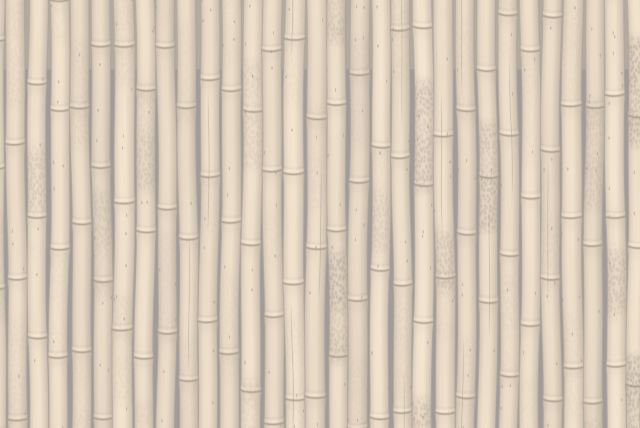
Reproduce this texture procedurally as a Shadertoy shader.

```glsl
// Pale bamboo fence: thirty upright canes with staggered joints, grain and weathering.

const float ROWS = 20.0;            // canvas height, in cane widths
const float FIRST_EDGE = 0.27;      // left edge of the first full cane
const vec3 LIGHT = vec3(0.955, 0.895, 0.815);
const vec3 SHADE = vec3(0.785, 0.733, 0.665);
const vec3 GAP   = vec3(0.630, 0.608, 0.600);
const vec3 RAIL  = vec3(0.740, 0.690, 0.635);
const vec3 STAIN = vec3(0.660, 0.615, 0.555);

float hash(vec2 p) {
    vec3 q = fract(vec3(p.xyx) * 0.1031);
    q += dot(q, q.yzx + 33.33);
    return fract((q.x + q.y) * q.z);
}

float bell(float x, float width) {
    return exp(-x * x / (width * width));
}

// Cellular noise: distance to the nearest point, and that point's random value.
vec2 cellular(vec2 p) {
    vec2 cell = floor(p);
    vec2 nearest = vec2(9.0, 0.0);
    for (int j = -1; j <= 1; j++)
    for (int i = -1; i <= 1; i++) {
        vec2 c = cell + vec2(i, j);
        vec2 point = c + vec2(hash(c), hash(c + 41.7));
        float d = distance(p, point);
        if (d < nearest.x) nearest = vec2(d, hash(c + 87.3));
    }
    return nearest;
}

// Sideways sway of a cane's axis.
float sway(float y, float id) {
    float phase = 6.283 * hash(vec2(id, 1.0));
    return 0.065 * sin(y * 0.23 + phase) + 0.025 * sin(y * 0.71 + phase * 3.0);
}

// Signed height above the nearest joint of a cane.
float jointOffset(float y, float id) {
    float spacing = mix(5.7, 6.9, hash(vec2(id, 2.0)));
    float s = y / spacing + 7.0 * hash(vec2(id, 3.0));
    float k = floor(s);
    float centre = 0.5 + 0.24 * (hash(vec2(id, k + 20.0)) - 0.5);
    return (s - k - centre) * spacing;
}

// Long fibres made of layered sines.
float grain(vec2 p, float id) {
    float a = sin(p.x * 21.0 + 0.7 * sin(p.y * 0.6 + id));
    float b = sin(p.x * 47.0 + sin(p.y * 1.3 + id * 2.0) + id);
    return 0.6 * a + 0.4 * b * sin(p.y * 0.9 + id * 5.0);
}

// Stain strength from mottled patches, specks and hairline cracks.
float wear(vec2 p, float u, float id) {
    vec2 seed = vec2(id * 13.0, id * 7.0);
    float worn = pow(hash(vec2(id, 5.0)), 5.0);
    float patches = smoothstep(0.25, 0.9, sin(p.y * 0.42 + id * 2.4) + 0.3 * sin(p.y * 1.7 + id));
    float mottle = 1.0 - smoothstep(0.1, 0.65, cellular(p * vec2(7.0, 4.0) + seed).x);
    vec2 speck = cellular(p * vec2(2.6, 1.1) + seed);
    float spots = step(0.86, speck.y) * (1.0 - smoothstep(0.04, 0.14, speck.x));
    float crackX = 0.8 * (hash(vec2(id, 6.0)) - 0.5) + 0.03 * sin(p.y * 1.1);
    float crack = bell(u - crackX, 0.06) * step(0.65, hash(vec2(id, 7.0)))
                * smoothstep(0.3, 0.8, sin(p.y * 0.35 + id * 4.0));
    return patches * (0.08 + 0.55 * worn) * (0.35 + 0.65 * mottle) + 0.5 * spots + 0.4 * crack;
}

// Surface colour; u runs from -1 to 1 across the cane, joint is height above its ring.
vec3 caneColor(vec2 p, float u, float joint, float id) {
    float tone = 0.22 * (hash(vec2(id, 4.0)) - 0.5);
    float light = 0.87 + tone - 0.85 * pow(abs(u + 0.12), 1.8);
    light += 0.045 * grain(p, id) + 0.04 * sin(p.y * 0.5 + id * 3.0);

    // Joint: bright lip over a dark groove, with soft shade around it.
    float ring = joint - 0.08 * u * u - 0.05 * u * (hash(vec2(id, 8.0)) - 0.5);
    light += 0.22 * bell(ring - 0.13, 0.08);
    light -= 0.16 * bell(ring - 0.27, 0.07) + 0.12 * bell(ring + 0.2, 0.3);

    vec3 color = mix(SHADE, LIGHT, clamp(light, -0.15, 1.0));
    color = mix(color, STAIN, clamp(wear(p, u, id), 0.0, 0.65));
    color = mix(color, STAIN, 0.8 * bell(ring, 0.055));
    return mix(color, GAP, 0.6 * smoothstep(0.84, 1.0, abs(u)));
}

void mainImage(out vec4 fragColor, in vec2 fragCoord) {
    vec2 p = fragCoord / iResolution.y * ROWS;
    float pixel = ROWS / iResolution.y;
    float column = floor(p.x - FIRST_EDGE);

    // Dark gaps, with a paler rail behind the top.
    float railEdge = ROWS * 0.838;
    vec3 color = mix(GAP, RAIL, 0.7 * smoothstep(-pixel, pixel, p.y - railEdge));

    // Neighbouring canes may sway into this column.
    for (int i = -1; i <= 1; i++) {
        float id = column + float(i) + 50.0;
        float axis = column + float(i) + 0.5 + FIRST_EDGE + sway(p.y, id);
        float joint = jointOffset(p.y, id);
        float radius = mix(0.445, 0.49, hash(vec2(id, 9.0))) + 0.03 * bell(joint, 0.3);
        float x = p.x - axis;
        float cover = 1.0 - smoothstep(-pixel, pixel, abs(x) - radius);
        float u = clamp(x / radius, -1.0, 1.0);
        color = mix(color, caneColor(vec2(x, p.y), u, joint, id), cover);
    }
    fragColor = vec4(color, 1.0);
}
```
